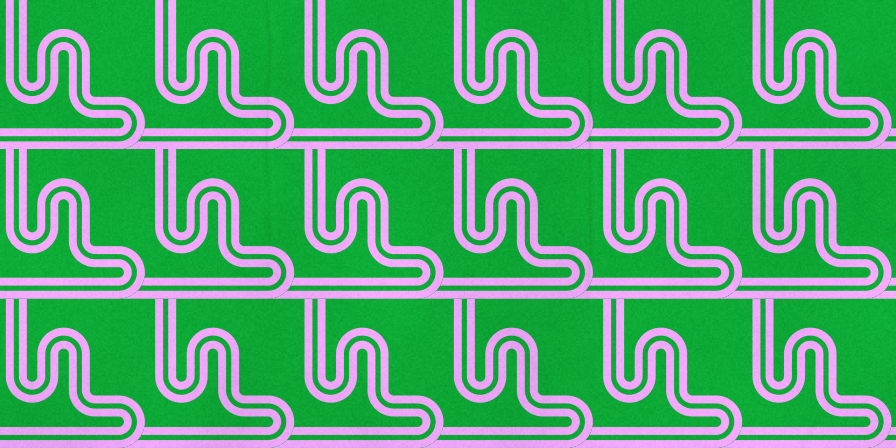
Reproduce this pattern procedurally as a Shadertoy shader.

```glsl
const vec3 GREEN = vec3(0.05, 0.66, 0.21);
const vec3 PINK = vec3(0.94, 0.655, 0.985);
const vec2 REPEATS = vec2(6.0, 3.0);
const float TILE = 192.0;      // design units along one tile side
const float BEND = 20.25;      // centreline radius of every turn
const float GAP_HALF = 3.3;    // half of the slot between the twin lines
const float BAND_HALF = 13.5;  // half of the whole twin-line band

float hash(vec2 p) {
    vec3 q = fract(p.xyx * vec3(0.1031, 0.1030, 0.0973));
    q += dot(q, q.yzx + 33.33);
    return fract((q.x + q.y) * q.z);
}

float noise(vec2 p) {
    vec2 i = floor(p), f = fract(p);
    f = f * f * (3.0 - 2.0 * f);
    return mix(mix(hash(i), hash(i + vec2(1, 0)), f.x),
               mix(hash(i + vec2(0, 1)), hash(i + vec2(1, 1)), f.x), f.y);
}

float fbm(vec2 p) {
    float sum = 0.0, amp = 0.5;
    for (int i = 0; i < 4; i++) {
        sum += amp * noise(p);
        p = mat2(1.6, 1.2, -1.2, 1.6) * p + 7.3;
        amp *= 0.5;
    }
    return sum;
}

float segment(vec2 p, vec2 a, vec2 b) {
    vec2 ab = b - a;
    return length(p - a - ab * clamp(dot(p - a, ab) / dot(ab, ab), 0.0, 1.0));
}

// Arc around c, facing dir, limited by the cosine of its half angle
float arc(vec2 p, vec2 c, float r, vec2 dir, float cosHalf) {
    vec2 q = p - c;
    float len = length(q);
    return dot(q, dir) >= cosHalf * len ? abs(len - r) : 1e3;
}

float twinLine(float d, float aa) {
    return smoothstep(-aa, aa, d - GAP_HALF) * smoothstep(-aa, aa, BAND_HALF - d);
}

// Distance to the winding centreline; y runs down from the tile top
float windingPath(vec2 p, vec2 loopCentre) {
    float left = 21.0, mid = left + 2.0 * BEND, right = mid + 2.0 * BEND;
    float dipY = 100.0, archY = 71.0;
    float shelfY = loopCentre.y - BEND, baseY = loopCentre.y + BEND;
    vec2 elbow = vec2(right + BEND, shelfY - BEND);

    float d = segment(p, vec2(left, -40.0), vec2(left, dipY));
    d = min(d, arc(p, vec2(left + BEND, dipY), BEND, vec2(0, 1), 0.0));
    d = min(d, segment(p, vec2(mid, dipY), vec2(mid, archY)));
    d = min(d, arc(p, vec2(mid + BEND, archY), BEND, vec2(0, -1), 0.0));
    d = min(d, segment(p, vec2(right, archY), vec2(right, elbow.y)));
    d = min(d, arc(p, elbow, BEND, vec2(-0.7071, 0.7071), 0.7071));
    d = min(d, segment(p, vec2(elbow.x, shelfY), vec2(loopCentre.x, shelfY)));
    d = min(d, arc(p, loopCentre, BEND, vec2(1, 0), 0.0));
    return min(d, segment(p, vec2(-40.0, baseY), vec2(loopCentre.x, baseY)));
}

float tilePattern(vec2 p, float aa) {
    vec2 loopCentre = vec2(152.5, 158.25);
    float path = twinLine(windingPath(p, loopCentre), aa);
    // The neighbour's base band tucks under the rounded loop
    float base = twinLine(abs(p.y - loopCentre.y - BEND), aa);
    float outside = smoothstep(-aa, aa, length(p - loopCentre) - BEND - BAND_HALF);
    return max(path, base * outside);
}

// Thin dark fold with a pale lip, wandering slightly and fading downwards
float fold(vec2 uv, float x, float fadeY) {
    float d = uv.x - x - 0.012 * (noise(vec2(uv.y * 9.0, x * 20.0)) - 0.5);
    float strength = smoothstep(fadeY - 0.15, fadeY + 0.1, uv.y)
                   * (0.4 + 0.6 * noise(vec2(x * 31.0, uv.y * 14.0)));
    return strength * (0.5 * exp(-abs(d - 0.012) * 120.0) - exp(-abs(d) * 300.0));
}

float paperShade(vec2 uv) {
    float clouds = fbm(uv * 3.5) - 0.47;
    float ridge = 1.0 - abs(2.0 * fbm(uv * vec2(3.0, 2.0) + 19.0) - 1.0);
    float creases = pow(ridge, 20.0) * noise(uv * 6.0);
    float folds = fold(uv, 0.60, 0.5) + fold(uv, 1.315, 0.35);
    return 1.0 + 0.12 * clouds - 0.035 * creases + 0.09 * folds;
}

void mainImage(out vec4 fragColor, in vec2 fragCoord) {
    vec2 uv = fragCoord / iResolution.y;
    vec2 cell = fragCoord / iResolution.xy * REPEATS;
    vec2 p = fract(vec2(cell.x, REPEATS.y - cell.y)) * TILE;
    float aa = 0.65 * TILE * REPEATS.y / iResolution.y;

    // Ink, then paper wear and fine grain
    vec3 col = mix(GREEN, PINK, tilePattern(p, aa));
    float grain = noise(uv * 300.0) + hash(floor(uv * 256.0)) - 1.0;
    col = col * paperShade(uv) + 0.025 * grain;
    fragColor = vec4(clamp(col, 0.0, 1.0), 1.0);
}
```
